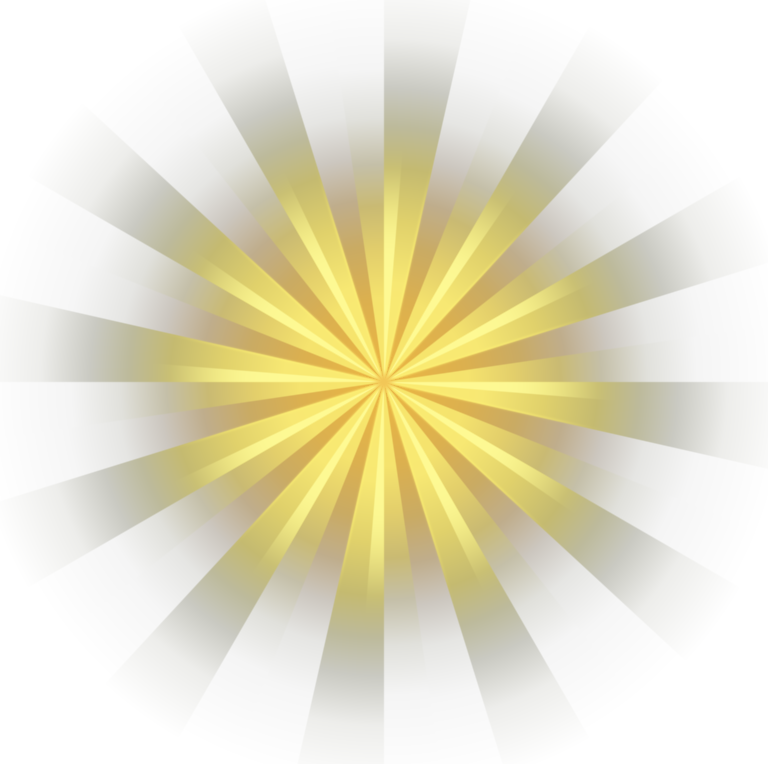
Write a Shadertoy shader that draws this background.

```glsl
// A golden sunburst of twelve layered rays fading through grey into white.

const float RAY_STEP = 30.0;  // degrees between neighbouring rays
const float RAY_END = 12.75;  // trailing edge of the main ray
const float SIDE_START = -8.3;
const float CORE_END = 4.6;
const vec3 HUB_COLOR = vec3(0.95, 0.78, 0.34);

// Each stop holds a colour in rgb and its radius in a.
const vec4 GAP_STOPS[8] = vec4[8](
    vec4(0.91, 0.71, 0.27, 0.03), vec4(0.86, 0.69, 0.31, 0.11),
    vec4(0.79, 0.67, 0.39, 0.18), vec4(0.75, 0.68, 0.55, 0.24),
    vec4(0.80, 0.78, 0.75, 0.295), vec4(0.90, 0.90, 0.89, 0.35),
    vec4(0.965, 0.965, 0.965, 0.42), vec4(1.0, 1.0, 1.0, 0.53));

const vec4 SIDE_STOPS[8] = vec4[8](
    vec4(0.97, 0.90, 0.42, 0.03), vec4(0.96, 0.89, 0.43, 0.11),
    vec4(0.89, 0.81, 0.42, 0.17), vec4(0.79, 0.73, 0.45, 0.23),
    vec4(0.77, 0.75, 0.66, 0.285), vec4(0.88, 0.88, 0.86, 0.345),
    vec4(0.96, 0.96, 0.96, 0.41), vec4(1.0, 1.0, 1.0, 0.53));

const vec4 RAY_STOPS[8] = vec4[8](
    vec4(0.98, 0.92, 0.44, 0.03), vec4(0.97, 0.91, 0.45, 0.13),
    vec4(0.88, 0.82, 0.42, 0.21), vec4(0.77, 0.73, 0.44, 0.28),
    vec4(0.74, 0.73, 0.61, 0.335), vec4(0.79, 0.79, 0.76, 0.385),
    vec4(0.93, 0.93, 0.92, 0.45), vec4(1.0, 1.0, 1.0, 0.54));

// Blend through colour stops from the centre outward.
vec3 radialRamp(vec4 stops[8], float radius) {
    vec3 color = stops[0].rgb;
    for (int i = 1; i < 8; i++) {
        float t = (radius - stops[i - 1].a) / (stops[i].a - stops[i - 1].a);
        color = mix(color, stops[i].rgb, clamp(t, 0.0, 1.0));
    }
    return color;
}

// Smooth coverage of a wedge, with its edges measured along the arc.
float wedge(float angle, float start, float end, float radius, float soft) {
    vec2 arc = radius * radians(vec2(angle - start, end - angle));
    vec2 side = smoothstep(-soft, soft, arc);
    return side.x * side.y;
}

void mainImage(out vec4 fragColor, in vec2 fragCoord) {
    float shortSide = min(iResolution.x, iResolution.y);
    vec2 p = (fragCoord - 0.5 * iResolution.xy) / shortSide;
    float radius = length(p);
    float soft = max(0.75 / shortSide, 0.0014);

    // Clockwise angle from straight up, repeated for every ray
    float bearing = degrees(atan(p.x, p.y + 1e-6));
    float angle = mod(bearing + 13.0, RAY_STEP) - 13.0;

    // Warm glow between rays, then the side and main rays
    vec3 color = radialRamp(GAP_STOPS, radius);
    float sideMask = wedge(angle, SIDE_START, 0.5, radius, soft);
    color = mix(color, radialRamp(SIDE_STOPS, radius), sideMask);
    float rayMask = wedge(angle, 0.0, RAY_END, radius, soft);
    color = mix(color, radialRamp(RAY_STOPS, radius), rayMask);

    // Pale core stripe and a faint rim on the trailing edge
    float coreFade = 1.0 - smoothstep(0.16, 0.31, radius);
    float coreMask = wedge(angle, 0.0, CORE_END, radius, soft);
    color = mix(color, vec3(1.0, 0.99, 0.60), 0.85 * coreMask * coreFade);
    float rimArc = radius * radians(angle - RAY_END + 0.3);
    float rim = exp(-pow(rimArc / 0.002, 2.0)) * coreFade;
    color = mix(color, vec3(1.0, 0.95, 0.45), 0.4 * rim);

    // Small amber hub
    color = mix(HUB_COLOR, color, smoothstep(0.002, 0.018, radius));
    fragColor = vec4(color, 1.0);
}
```
